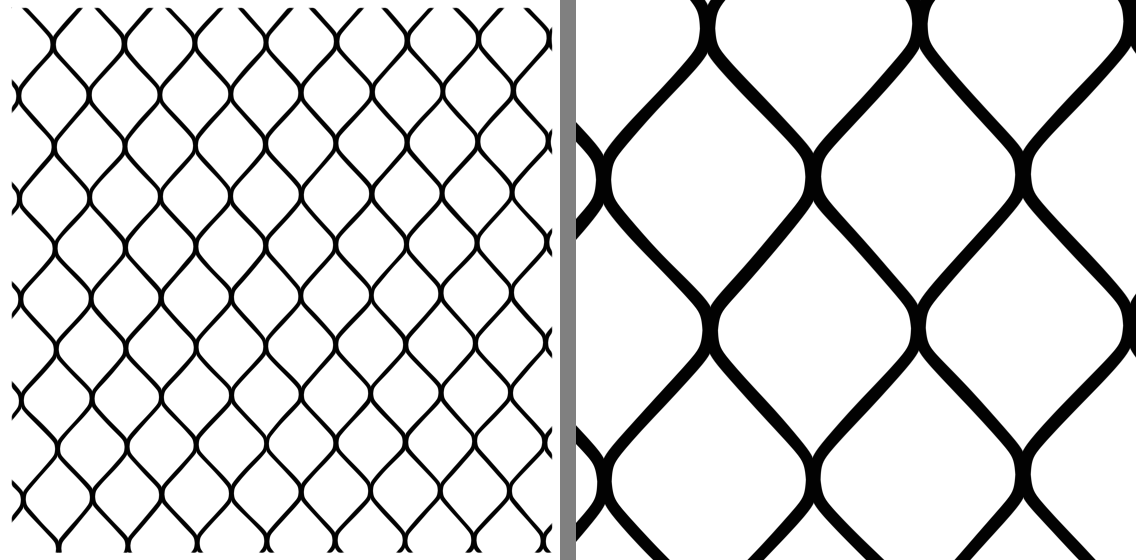
Left, the full canvas; right, a detail of the centre.
A WebGL 1 fragment shader for this pattern:

```glsl
precision highp float;
// Black wire mesh of rounded diamonds on white, slightly warped, with cut edges.

uniform vec2 u_resolution;

// All lengths are in hundredths of the canvas, y pointing down.
const vec2 PITCH = vec2(12.54, 9.01);    // node spacing along a row, row spacing
const float LAST_ROW = 10.0;
const float WIRE_HALF_WIDTH = 0.375;
const float WIRE_SLOPE = 0.93;           // sideways run per unit of height
const float JOINT_HALF_HEIGHT = 1.167;
const float BEND_SOFTNESS = 0.664;
const vec2 SHEET_MIN = vec2(2.1, 1.4);
const vec2 SHEET_MAX = vec2(98.6, 98.7);
const vec3 PAPER = vec3(1.0);
const vec3 INK = vec3(0.008);

vec2 hashGradient(vec2 cell) {
  float angle = 6.2832 * fract(sin(dot(cell, vec2(127.1, 311.7))) * 4375.85);
  return vec2(cos(angle), sin(angle));
}

float gradientNoise(vec2 p) {
  vec2 i = floor(p);
  vec2 f = p - i;
  vec2 u = f * f * f * (f * (f * 6.0 - 15.0) + 10.0);
  float a = dot(hashGradient(i), f);
  float b = dot(hashGradient(i + vec2(1.0, 0.0)), f - vec2(1.0, 0.0));
  float c = dot(hashGradient(i + vec2(0.0, 1.0)), f - vec2(0.0, 1.0));
  float d = dot(hashGradient(i + 1.0), f - 1.0);
  return mix(mix(a, b, u.x), mix(c, d, u.x), u.y);
}

float smoothMax(float a, float b, float radius) {
  float h = max(radius - abs(a - b), 0.0) / radius;
  return max(a, b) + 0.25 * radius * h * h;
}

// Inverts the sheet's tilt, taper and sag: returns (column, row).
vec2 meshCoordinates(vec2 p) {
  float column = 0.0;
  float row = (p.y - 8.02) / 9.1;
  for (int i = 0; i < 5; i++) {
    column = (p.x - 3.151 - 0.1107 * row) / (12.656 - 0.0286 * row);
    float tilt = column * (0.1432 + 0.0065 * row);
    float sag = 0.048 * column * (7.5 - column) * smoothstep(5.5, 9.0, row);
    row = (p.y - 8.02 + tilt + sag + 0.0182 * row * row) / 9.193;
  }
  return vec2(column, row);
}

// Offset from the closest node; even rows are shifted by half a column.
vec2 offsetFromNode(vec2 mesh) {
  float row = clamp(floor(mesh.y + 0.5), 0.0, LAST_ROW);
  float shift = 0.5 - 0.5 * mod(row, 2.0);
  float dx = fract(mesh.x - shift + 0.5) - 0.5;
  return vec2(dx, mesh.y - row) * PITCH;
}

// Two wires run side by side through the joint, then bend apart.
float wireDistance(vec2 offset, float halfWidth) {
  vec2 q = abs(offset);
  float t = q.y - JOINT_HALF_HEIGHT;
  float root = sqrt(t * t + BEND_SOFTNESS * BEND_SOFTNESS);
  float center = 0.5 * WIRE_SLOPE * (t + root);
  float slope = 0.5 * WIRE_SLOPE * (1.0 + t / root);
  float side = q.x - center;
  // Inside the joint the wires touch, so the gap reaches only to the axis.
  return abs(side) / sqrt(1.0 + slope * slope) - halfWidth;
}

float sheetDistance(vec2 p) {
  vec2 d = max(SHEET_MIN - p, p - SHEET_MAX);
  return max(d.x, d.y);
}

void main() {
  float unit = 100.0 / min(u_resolution.x, u_resolution.y);
  vec2 p = (gl_FragCoord.xy - 0.5 * u_resolution) * unit;
  p = vec2(50.0 + p.x, 50.0 - p.y);

  // Hand-drawn unevenness of position and thickness
  vec2 wobble = vec2(gradientNoise(p * 0.11), gradientNoise(p * 0.11 + 37.0));
  float halfWidth = WIRE_HALF_WIDTH * (1.0 + 0.2 * gradientNoise(p * 0.2 + 71.0));

  vec2 mesh = meshCoordinates(p + 0.22 * wobble);
  float d = wireDistance(offsetFromNode(mesh), halfWidth);
  d = smoothMax(d, sheetDistance(p), 0.3);

  float coverage = 1.0 - smoothstep(-0.75 * unit, 0.75 * unit, d);
  gl_FragColor = vec4(mix(PAPER, INK, coverage), 1.0);
}
```
